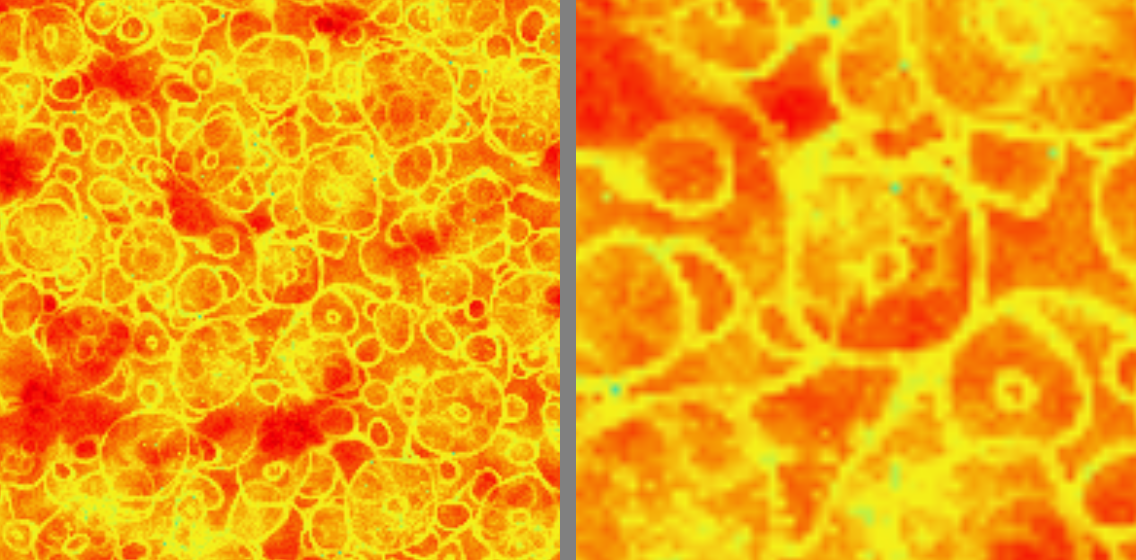
Left, the full canvas; right, a detail of the centre.
This texture is drawn by a WebGL 1 fragment shader. Its source:

```glsl
precision highp float;
uniform vec2 u_resolution;

#define LATTICE 192.0
#define BASE_HEAT 0.53
#define CLOUD_GAIN 0.44
#define DETAIL_GAIN 0.36
#define GRAIN_GAIN 0.20
#define SPECK_GAIN 0.50
#define LINE_HEAT 0.99
#define LINE_WIDTH 0.0066
#define WARP 0.020
#define RING_SHARE 0.70
#define FILL_GAIN 0.32

float hash(vec2 p) {
  vec3 q = fract(vec3(p.xyx) * 0.1031);
  q += dot(q, q.yzx + 33.33);
  return fract((q.x + q.y) * q.z);
}

vec2 gradientAt(vec2 cell) {
  float angle = 6.2832 * hash(cell + 17.0);
  return vec2(cos(angle), sin(angle));
}

float gradientNoise(vec2 p) {
  vec2 i = floor(p), f = p - i;
  vec2 u = f * f * f * (f * (f * 6.0 - 15.0) + 10.0);
  vec2 e = vec2(1.0, 0.0);
  float low = mix(dot(gradientAt(i), f), dot(gradientAt(i + e), f - e), u.x);
  float high = mix(dot(gradientAt(i + e.yx), f - e.yx),
                   dot(gradientAt(i + 1.0), f - 1.0), u.x);
  return mix(low, high, u.y);
}

float stroke(float d) {
  return 1.0 - smoothstep(0.4 * LINE_WIDTH, LINE_WIDTH, abs(d));
}

// One jittered loop per cell: x = outline, y = inside mask, z = fill tone
vec3 loops(vec2 p, float scale, float turn) {
  float c = cos(turn), s = sin(turn);
  vec2 q = mat2(c, s, -s, c) * p * scale + 40.0;
  q.x += 0.5 * mod(floor(q.y), 2.0);
  vec2 id = floor(q) + floor(scale) * 3.0;
  float radius = mix(0.27, 0.45, hash(id + 3.1));
  vec2 jitter = vec2(hash(id + 7.7), hash(id + 11.3)) * 2.0 - 1.0;
  vec2 offset = fract(q) - 0.5 - jitter * (0.48 - radius);
  float dist = length(offset * vec2(1.0, mix(1.0, 1.25, hash(id + 29.0))));
  float present = step(hash(id + 5.9), RING_SHARE);
  float outline = stroke((dist - radius) / scale);
  float core = stroke((dist - 0.22 * radius) / scale)
             * step(0.5, hash(id + 13.0)) * step(scale, 10.0);
  float inside = 1.0 - smoothstep(radius - 0.04, radius + 0.04, dist);
  return present * vec3(max(outline, core), inside,
                        inside * (hash(id + 19.0) - 0.78));
}

// Heat of one lattice sample: 0 is red, 1 is yellow, above that green
float heatAt(vec2 cell) {
  vec2 p = (cell + 0.5) / LATTICE;
  vec2 bend = vec2(gradientNoise(p * 13.0), gradientNoise(p * 13.0 + 50.0));
  vec2 w = p + WARP * bend;

  // Broad clouds with deep red pools
  float broad = gradientNoise(w * vec2(4.2, 6.4) + 8.0);
  float middle = gradientNoise(w * 12.0 + 23.0);
  float fine = gradientNoise(p * 34.0 + 61.0);
  float pool = smoothstep(0.14, 0.42, -broad - 0.3 * middle);
  float heat = BASE_HEAT + CLOUD_GAIN * broad + DETAIL_GAIN * (middle + 0.6 * fine);
  heat -= 0.22 * pool;

  // Wandering contour and loops of three sizes, large over small
  float contour = gradientNoise(w * 9.0 + 90.0) - 0.15;
  float line = stroke(contour / 10.0);
  float tone = -0.5 * smoothstep(0.0, 0.12, contour);
  for (int i = 0; i < 3; i++) {
    float k = float(i);
    vec3 loop = loops(w, 14.0 - 4.5 * k, 0.4 + 0.9 * k);
    float cover = loop.y * (0.9 - 0.2 * k);
    line = max(line * (1.0 - cover), loop.x);
    tone = mix(tone, loop.z * (1.0 - 0.3 * k), cover);
  }

  // Yellow blotches and small green clusters between the loops
  float patchy = smoothstep(-0.1, 0.4, gradientNoise(p * 7.0 + 120.0));
  float cluster = smoothstep(0.1, 0.55, gradientNoise(p * 62.0 + 150.0));
  float speck = (0.8 * cluster + 0.5 * pow(hash(cell + 211.0), 9.0))
              * (0.15 + patchy + 0.25 * line);
  heat += FILL_GAIN * tone * (1.0 - 0.6 * pool);
  heat += (0.10 * patchy + SPECK_GAIN * speck) * (1.0 - 0.9 * pool);

  // Bright outlines, fading in the pools
  float strength = 0.78 + 0.5 * gradientNoise(p * 24.0 + 31.0);
  float lift = max(LINE_HEAT - heat, 0.0) + 0.06;
  heat += lift * line * clamp(strength, 0.0, 1.0) * (1.0 - 0.85 * pool);
  heat += GRAIN_GAIN * (hash(cell + 307.0) - 0.5);
  return heat + 0.7 * step(0.9985, hash(cell + 401.0)) * (1.0 - pool);
}

vec3 heatColor(float h) {
  float over = max(h - 1.0, 0.0);
  float red = 0.96 + 0.8 * min(h, 0.0) - over;
  float green = clamp(h, 0.0, 0.94) - 0.4 * max(over - 0.5, 0.0);
  float blue = 0.02 + 0.08 * smoothstep(0.6, 0.9, h) + 0.75 * over;
  return clamp(vec3(red, green, blue), 0.0, 1.0);
}

void main() {
  vec2 p = gl_FragCoord.xy / u_resolution * LATTICE - 0.5;
  vec2 cell = floor(p);
  vec2 f = p - cell;

  // Soft blend of the four nearest samples
  vec3 bottom = mix(heatColor(heatAt(cell)),
                    heatColor(heatAt(cell + vec2(1.0, 0.0))), f.x);
  vec3 top = mix(heatColor(heatAt(cell + vec2(0.0, 1.0))),
                 heatColor(heatAt(cell + 1.0)), f.x);
  gl_FragColor = vec4(mix(bottom, top, f.y), 1.0);
}
```
